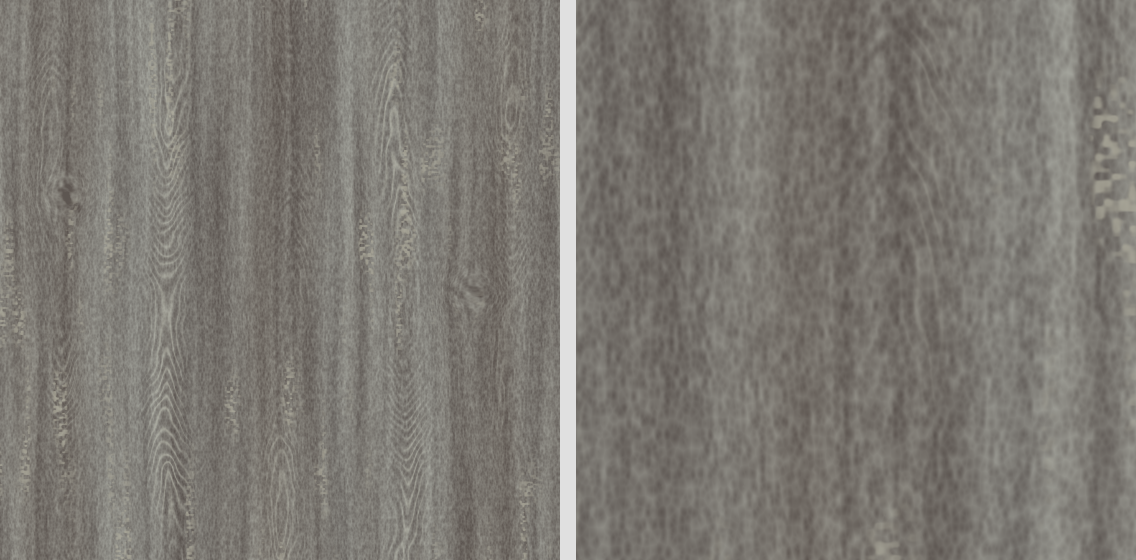
Left, the full canvas; right, a detail of the centre.
Reproduce this texture procedurally as a WebGL 2 fragment shader.

```glsl
#version 300 es
precision highp float;
// Weathered grey timber with an upright grain: layered sines give broad bands
// and nested arches, stretched value noise gives streaks, and cellular noise
// gives pores and chalky flecks. Two knots push the grain aside.

uniform vec2 u_resolution;
out vec4 fragColor;

const float TAU = 6.2832;
const vec3 DARK = vec3(0.422, 0.402, 0.382);
const vec3 LIGHT = vec3(0.595, 0.592, 0.562);
const vec3 CHALK = vec3(0.680, 0.670, 0.610);

float hash(vec2 p) {
    vec3 q = fract(vec3(p.xyx) * 0.1031);
    q += dot(q, q.yzx + 33.33);
    return fract((q.x + q.y) * q.z);
}

float valueNoise(vec2 p) {
    vec2 cell = floor(p);
    vec2 f = fract(p);
    f = f * f * (3.0 - 2.0 * f);
    return mix(mix(hash(cell), hash(cell + vec2(1, 0)), f.x),
               mix(hash(cell + vec2(0, 1)), hash(cell + vec2(1, 1)), f.x), f.y);
}

// Distance to the nearest scattered point
float cellular(vec2 p) {
    vec2 cell = floor(p);
    float nearest = 2.0;
    for (int j = -1; j <= 1; j++) {
        for (int i = -1; i <= 1; i++) {
            vec2 id = cell + vec2(i, j);
            vec2 point = id + vec2(hash(id), hash(id + 71.7));
            nearest = min(nearest, distance(p, point));
        }
    }
    return nearest;
}

// Broad pale and dark bands across the board
float bands(vec2 p) {
    float x = p.x + 0.008 * sin(p.y * 5.0) + 0.004 * sin(p.y * 11.0 + 2.0);
    return 0.15 * cos(TAU * 2.4 * (x - 0.68)) + 0.08 * cos(TAU * 5.3 * (x - 0.03))
         + 0.06 * sin(TAU * 11.7 * x + 1.5 * sin(p.y * 3.0));
}

// Nested growth lines in one column: x = pale line, y = dark line
vec2 arches(vec2 p, float centre, float halfWidth, float seed) {
    float wander = 0.010 * sin(p.y * 5.0 + seed) + 0.005 * sin(p.y * 14.0 + seed * 3.0);
    float across = (p.x - centre - wander) / halfWidth;
    float along = 8.0 * sin(p.y * 5.2 + seed * 2.3) + 2.0 * sin(p.y * 12.0 + seed);
    float wobble = 1.2 * valueNoise(p * vec2(55.0, 28.0) + seed * 9.0);
    float phase = along + 3.6 * sqrt(across * across + 0.06) + wobble;
    float wave = 0.5 + 0.5 * sin(TAU * phase);
    float fade = 1.0 - smoothstep(0.3, 0.8, fwidth(phase));
    float mask = exp(-across * across * 1.1) * fade;
    return mask * vec2(pow(wave, 5.0), pow(1.0 - wave, 2.0));
}

void main() {
    vec2 p = gl_FragCoord.xy / u_resolution;

    // Knots: bend the grain and shade the heart
    float knotTone = 0.0;
    for (int i = 0; i < 2; i++) {
        float k = float(i);
        vec2 q = (p - vec2(0.115 + 0.73 * k, 0.655 - 0.175 * k)) / vec2(0.042, 0.038);
        float fall = exp(-dot(q, q));
        float blotch = valueNoise(q * vec2(3.2, 2.4) + q.yx * 1.3 + 17.0 * k);
        float rings = sin(length(q) * 11.0 + 6.0 * blotch);
        knotTone += fall * (1.2 * (blotch - 0.52) + 0.12 * rings);
        p.x -= 0.028 * q.x * fall;
    }

    // Growth lines in evenly spread columns, every second one stronger
    vec2 lines = vec2(0.0);
    for (int i = 0; i < 5; i++) {
        float k = float(i);
        float strength = mix(0.6, 1.0, mod(k, 2.0));
        lines += strength * arches(p, 0.10 + 0.205 * k, 0.028 + 0.008 * strength, k * 1.9 + 0.6);
    }
    float worn = smoothstep(0.35, 0.8, valueNoise(p * vec2(16.0, 6.0) + 5.0));

    // Long streaks
    vec2 s = p + vec2(0.003 * sin(p.y * 9.0 + p.x * 20.0), 0.0);
    float tone = 0.39 + bands(p) + knotTone;
    tone += 0.48 * (valueNoise(s * vec2(42.0, 1.5)) - 0.5);
    tone += 0.46 * (valueNoise(s * vec2(115.0, 3.2) + 31.0) - 0.5);

    // Fine fibres and pores
    tone += 0.56 * (valueNoise(s * vec2(340.0, 130.0) + 57.0) - 0.5);
    tone += 0.40 * (cellular(s * vec2(250.0, 170.0)) - 0.45);
    tone += lines.x * (0.18 + 0.36 * worn) - 0.24 * lines.y;

    // Chalky flecks: fine broken specks gathered in narrow upright patches
    float patchMask = smoothstep(0.58, 0.92, valueNoise(s * vec2(62.0, 7.0) + 83.0))
                    * smoothstep(0.40, 0.75, valueNoise(s * vec2(13.0, 4.0) + 41.0));
    float specks = smoothstep(0.35, 0.85, valueNoise(s * vec2(190.0, 260.0) + 13.0));
    float chalk = patchMask * specks * 0.75 + lines.x * worn * 0.34;

    // Slight cool cast in the pale bands, warm in the dark ones
    vec3 colour = mix(DARK, LIGHT, clamp(tone, -0.35, 1.3));
    colour += vec3(-0.016, 0.0, 0.014) * bands(p);
    colour = mix(colour, CHALK, clamp(chalk, 0.0, 0.8));
    fragColor = vec4(colour, 1.0);
}
```
